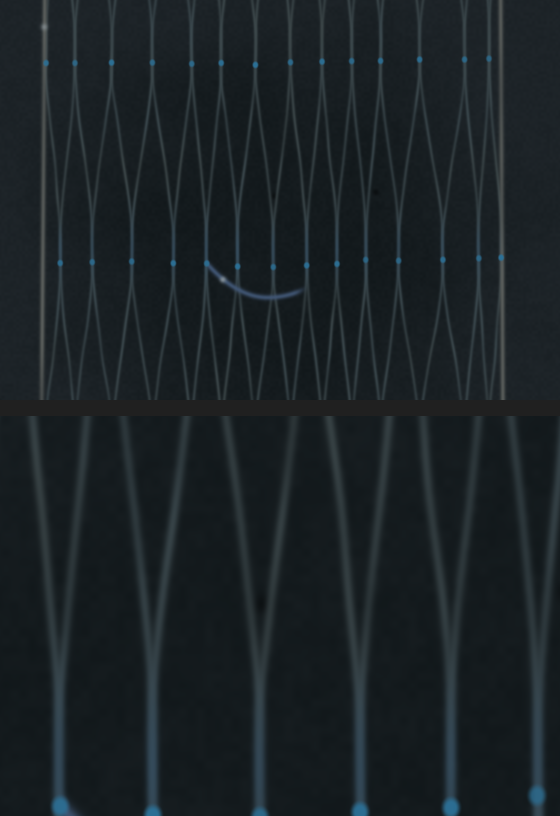
Top, the full canvas; bottom, a detail of the centre.
Write a WebGL 1 fragment shader that draws this pattern.

```glsl
precision highp float;

uniform vec2 u_resolution;

// Lengths are fractions of the canvas width.
const int KNOTS = 28;              // knot columns, alternating between rows
const float FIRST_X = 0.0872;
const float STEP_X = 0.0298;
const float ROW_Y = 0.603;         // height of the upper knot row
const float ROW_GAP = 0.3555;
const float THREAD_WIDTH = 0.0031;
const float KNOT_RADIUS = 0.0058;
const float RAIL_WIDTH = 0.0044;
const vec2 LEFT_RAIL = vec2(0.0745, 0.0800);   // x at bottom, x at top
const vec2 RIGHT_RAIL = vec2(0.8980, 0.8940);
const vec2 LOOSE_LOW = vec2(0.478, 0.183);     // lowest point of the loose end
const float LOOSE_START = 0.370;
const float LOOSE_END = 0.548;

const vec3 DARK = vec3(0.074, 0.099, 0.110);
const vec3 HAZE = vec3(0.113, 0.138, 0.155);
const vec3 THREAD = vec3(0.245, 0.285, 0.290);
const vec3 BLUE_THREAD = vec3(0.210, 0.300, 0.365);
const vec3 KNOT = vec3(0.170, 0.440, 0.590);
const vec3 RAIL = vec3(0.350, 0.365, 0.355);
const vec3 LOOSE = vec3(0.255, 0.340, 0.460);
const vec3 GLINT = vec3(0.560, 0.600, 0.620);

float hash(vec2 p) {
  vec3 q = fract(vec3(p.xyx) * 0.1031);
  q += dot(q, q.yzx + 33.33);
  return fract((q.x + q.y) * q.z);
}

float noise(vec2 p) {
  vec2 i = floor(p), f = fract(p);
  f = f * f * (3.0 - 2.0 * f);
  return mix(mix(hash(i), hash(i + vec2(1.0, 0.0)), f.x),
             mix(hash(i + vec2(0.0, 1.0)), hash(i + 1.0), f.x), f.y);
}

float bump(float x, float center, float width) {
  float d = (x - center) / width;
  return exp(-d * d);
}

// Uneven spacing: columns crowd and spread in a few broad waves.
float columnX(float k) {
  float drift = -0.44 * bump(k, 2.3, 2.3) + 0.52 * bump(k, 7.8, 2.0)
              + 0.48 * bump(k, 14.0, 4.0) - 0.18 * bump(k, 20.0, 1.5)
              + 0.92 * bump(k, 24.2, 1.9);
  return FIRST_X + STEP_X * (k + drift);
}

// Sideways travel between rows, straight with long twinned ends.
float travel(float t) {
  float v = clamp((t - 0.06) / 0.78, 0.0, 1.0);
  return mix(v, smoothstep(0.0, 1.0, v), 0.35);
}

float rail(vec2 p, vec2 ends, float top) {
  float x = mix(ends.x, ends.y, p.y / top);
  return bump(p.x, x, RAIL_WIDTH);
}

void main() {
  vec2 p = gl_FragCoord.xy / u_resolution.x;
  float top = u_resolution.y / u_resolution.x;

  // Cloth: haze towards the border, mottling and grain
  vec2 fromCenter = (p - vec2(0.49, 0.26)) / vec2(0.49, 0.50);
  float haze = smoothstep(0.25, 1.15, length(fromCenter));
  haze += 0.35 * (noise(p * 9.0) - 0.5) + 0.2 * (noise(p * 55.0) - 0.5);
  vec3 color = mix(DARK, HAZE, clamp(haze, 0.0, 1.0));
  color += 0.014 * (noise(p * 190.0) - 0.5);
  float specks = bump(length(p - vec2(0.671, 0.371)), 0.0, 0.006)
               + bump(length(p - vec2(0.490, 0.364)), 0.0, 0.006);
  color *= 1.0 - 0.4 * min(specks, 1.0);

  // Threads swing between neighbouring columns, row by row
  float s = (ROW_Y - p.y) / ROW_GAP;
  float swing = travel(fract(s));
  if (mod(floor(s), 2.0) > 0.5) swing = 1.0 - swing;

  float gaps = 1.0;
  float knots = 0.0;
  for (int i = 0; i < KNOTS; i++) {
    float k = float(i);
    float odd = mod(k, 2.0);
    float x = columnX(k);
    if (i < KNOTS - 1) {
      float lean = mix(swing, 1.0 - swing, odd);
      float lineX = mix(x, columnX(k + 1.0), lean);
      lineX += 0.0028 * (noise(vec2(k * 7.3, p.y * 14.0)) - 0.5);
      float wear = 0.52 + 0.34 * noise(vec2(k * 3.7 + 40.0, p.y * 22.0));
      gaps *= 1.0 - wear * bump(p.x, lineX, THREAD_WIDTH);
    }
    // Knots sit on alternate rows and sag in the middle
    float row = odd + 2.0 * floor((s - odd) * 0.5 + 0.5);
    float sag = mix(0.004, 0.011, odd) * bump(k, 13.0, 5.0);
    float y = ROW_Y - row * ROW_GAP - sag + 0.005 * (hash(vec2(k, row + 9.0)) - 0.3)
            + 0.0003 * (k - 10.0);
    vec2 d = (p - vec2(x, y)) / vec2(0.95, 1.1);
    float strength = 0.70 + 0.30 * hash(vec2(k + 5.0, row + 2.0));
    knots = max(knots, strength * (1.0 - smoothstep(0.45, 1.25, length(d) / KNOT_RADIUS)));
  }
  float blue = 0.75 * bump(s, 0.95, 0.13) + 0.3 * noise(p * 12.0);
  color = mix(color, mix(THREAD, BLUE_THREAD, min(blue, 1.0)), 1.0 - gaps);

  // Rails, unevenly lit along their length
  float light = 0.65 + 0.35 * noise(vec2(p.x * 2.0, p.y * 9.0));
  float rails = rail(p, LEFT_RAIL, top) + rail(p, RIGHT_RAIL, top);
  color = mix(color, RAIL, min(rails, 1.0) * light);
  color = mix(color, GLINT, 0.6 * bump(length(p - vec2(0.079, 0.666)), 0.0, 0.006));

  // Loose end hanging from one knot
  float u = (p.x - LOOSE_LOW.x) / (LOOSE_LOW.x - LOOSE_START);
  float depth = u < 0.0 ? 0.060 : 0.040;
  float slope = 2.0 * depth * u / (LOOSE_LOW.x - LOOSE_START);
  float away = (p.y - LOOSE_LOW.y - depth * u * u) / sqrt(1.0 + slope * slope);
  float span = smoothstep(LOOSE_START - 0.003, LOOSE_START + 0.003, p.x)
             * (1.0 - smoothstep(LOOSE_END - 0.025, LOOSE_END + 0.004, p.x));
  color = mix(color, LOOSE, 0.9 * span * bump(away, 0.0, 0.0048));
  color = mix(color, GLINT, 0.8 * bump(length(p - vec2(0.398, 0.215)), 0.0, 0.0055));

  color = mix(color, KNOT, knots);
  gl_FragColor = vec4(color, 1.0);
}
```
